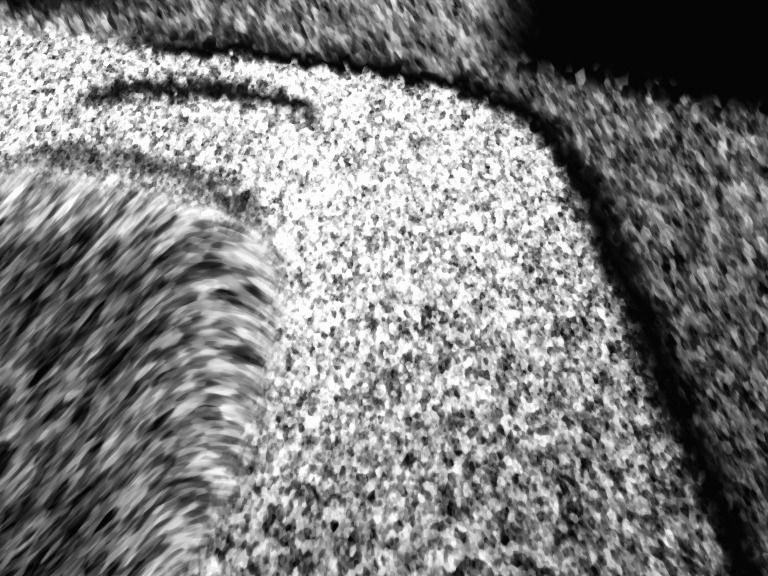
This texture is drawn by a Shadertoy shader. Its source:

```glsl
// Monochrome windswept meadow: a mown path curving between tall grass and a shaded verge.

float hash(vec2 c) {
    vec3 q = fract(vec3(c.xyx) * 0.1031);
    q += dot(q, q.yzx + 33.33);
    return fract((q.x + q.y) * q.z);
}

// Smooth cellular noise: each site spreads its own random tone.
float cells(vec2 q) {
    vec2 cell = floor(q), local = fract(q);
    float tone = 0.0, total = 0.0;
    for (int j = -1; j <= 1; j++) {
        for (int i = -1; i <= 1; i++) {
            vec2 o = vec2(i, j), id = cell + o;
            vec2 site = o + vec2(hash(id + 17.0), hash(id + 71.0)) - local;
            float w = exp(-7.0 * dot(site, site));
            tone += w * hash(id);
            total += w;
        }
    }
    return tone / total;
}

// Fine blades over coarser tufts, centred on zero.
float blades(vec2 q) {
    return 0.55 * cells(q) + 0.35 * cells(q * 0.53 + 40.0)
         + 0.28 * cells(q * 1.9 + 90.0) - 0.59;
}

// Soft horizontal arch of shadow between two ends.
float arch(vec2 p, float crest, float centre, float bend, float width, vec2 ends) {
    float d = p.y - crest + bend * (p.x - centre) * (p.x - centre);
    float span = smoothstep(ends.x - 0.07, ends.x + 0.07, p.x)
               * smoothstep(ends.y + 0.03, ends.y - 0.03, p.x);
    return exp(-d * d / (width * width)) * span;
}

void mainImage(out vec4 fragColor, in vec2 fragCoord) {
    vec2 p = fragCoord / iResolution.y;
    float patches = sin(p.x * 19.0 + 2.0 * sin(p.y * 13.0)) * sin(p.y * 31.0 + 3.0 * sin(p.x * 7.0))
                  + 0.5 * sin(p.x * 47.0 - p.y * 29.0) * sin(p.y * 67.0 + p.x * 11.0);
    float ragged = 0.022 * (cells(p * vec2(75.0, 55.0)) - 0.5) + 0.003 * patches;

    // Mown path, finer and brighter with distance
    float depth = 1.0 + 0.75 * p.y;
    vec2 ground = vec2((p.x - 0.65) * depth * 92.0, p.y * depth * 60.0);
    float base = mix(0.52, 0.82, smoothstep(0.0, 0.75, p.y));
    base += 0.13 * exp(-pow((p.x - 0.53) / 0.07, 2.0)) * smoothstep(0.1, 0.45, p.y);
    base -= 0.1 * smoothstep(0.75, 1.1, p.x);
    base += 0.03 * patches;
    float grain = blades(ground);
    float contrast = 1.2;

    // Tall grass, arching over along its right side
    float bow = max(p.x - 0.25, 0.0);
    vec2 lean = vec2((p.y - p.x + 4.0 * bow * bow) * 78.0, p.x * 27.0 + p.y * 6.0);
    float rim = p.x - (0.34 + 0.6 * p.y - 0.55 * p.y * p.y) + ragged;
    float crown = p.y + 0.5 * p.x * p.x + ragged;
    float tall = smoothstep(0.03, -0.07, rim) * smoothstep(0.74, 0.66, crown);
    float tallBase = mix(0.33, 0.62, smoothstep(-0.32, 0.0, rim));
    tallBase = mix(tallBase, 0.66, smoothstep(0.56, 0.69, crown));
    tallBase -= 0.09 * smoothstep(0.3, 0.0, p.y);
    base = mix(base, tallBase + 0.025 * patches, tall);
    grain = mix(grain, blades(lean), tall);

    // Verge beyond the curving edge, which sweeps left at the top
    float edge = 1.30 - 0.42 * p.y - 2.4 * pow(p.y, 17.0);
    float slope = 0.42 + 41.0 * pow(p.y, 16.0);
    float side = (p.x - edge) / sqrt(1.0 + slope * slope) + ragged;
    float verge = smoothstep(-0.01, 0.02, side);
    float vergeBase = mix(0.25, 0.41, smoothstep(0.0, 0.8, p.y));
    vergeBase += 0.1 * smoothstep(0.88, 0.94, p.y) * smoothstep(0.95, 0.75, p.x);
    base = mix(base, vergeBase + 0.03 * patches, verge);
    grain = mix(grain, blades(vec2((p.x + 0.5 * p.y) * 112.0, p.y * 52.0 - p.x * 12.0)), verge);
    contrast = mix(contrast, 1.0, max(verge, tall * 0.6));

    // Shadows: path edge, two swathes and the far canopy
    float width = mix(0.034, 0.016, smoothstep(0.55, 0.88, p.y));
    float shade = 0.93 * exp(-pow(side / width, 2.0)) * smoothstep(0.08, 0.35, p.x);
    vec2 rough = p + vec2(0.0, ragged);
    shade = max(shade, 0.82 * arch(rough, 0.848, 0.31, 0.8, 0.02, vec2(0.15, 0.55)));
    shade = max(shade, 0.55 * arch(rough, 0.732, 0.12, 0.95, 0.026, vec2(0.03, 0.46)));
    float canopy = smoothstep(-0.02, 0.035, p.y - 0.895 + 0.22 * (p.x - 0.83) + 2.0 * ragged)
                 * smoothstep(0.80, 0.95, p.x + 0.25 * (0.95 - p.y));
    shade = max(shade, 0.95 * canopy);
    shade = max(shade, 0.75 * smoothstep(0.965, 1.0, p.y + ragged) * smoothstep(0.4, 0.1, p.x));

    float light = (base + contrast * grain * (0.5 + 0.6 * base)) * (1.0 - shade);
    light = mix(light, smoothstep(0.0, 1.0, light), 0.55);
    fragColor = vec4(vec3(clamp(light, 0.02, 0.99)), 1.0);
}
```
